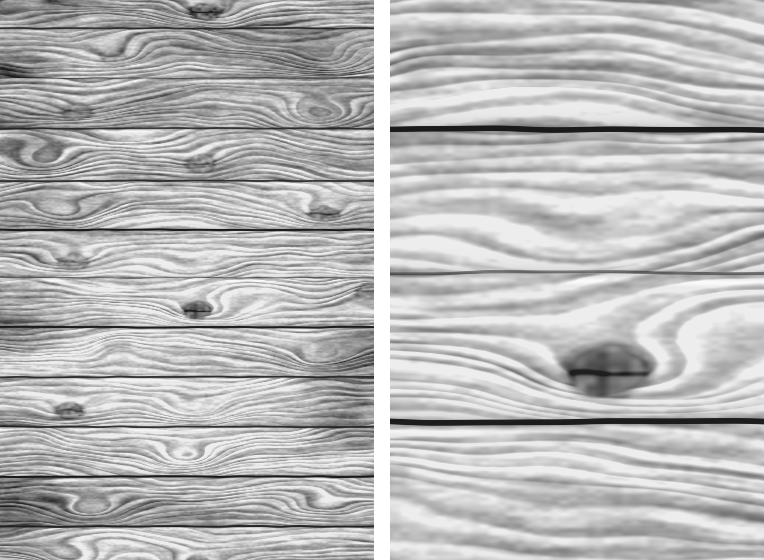
Left: the whole. Right: its middle third, enlarged.
Give the GLSL for this texture, as a WebGL 2 fragment shader.

```glsl
#version 300 es
precision highp float;
// Weathered grey timber boards with wavy grain, knots and dark joints.
uniform vec2 u_resolution;
out vec4 fragColor;

const float BOARDS = 11.24;  // boards per canvas height

float hash(vec2 p) {
    vec3 q = fract(p.xyx * 0.1031);
    q += dot(q, q.yzx + 33.33);
    return fract((q.x + q.y) * q.z);
}

float noise(vec2 p) {
    vec2 i = floor(p), f = fract(p);
    f *= f * (3.0 - 2.0 * f);
    return mix(mix(hash(i), hash(i + vec2(1, 0)), f.x),
               mix(hash(i + vec2(0, 1)), hash(i + vec2(1, 1)), f.x), f.y);
}

// Centre (xy), grain bulge (z) and core darkness (w) of a board's knot
vec4 knotOf(float board, float k, float width) {
    vec2 seed = vec2(board + 3.0, k * 17.0 + 5.0);
    float along = fract(board * 0.67 + 0.177 + k * (0.3 + 0.35 * hash(seed)));
    float across = mix(0.33, 0.15 + 0.7 * hash(seed + 41.0), k);
    float bulge = mix(0.25, 0.6, hash(seed + 73.0));
    float core = 0.75 * smoothstep(0.45, 0.9, hash(seed + 97.0));
    if (k < 0.5 && mod(board, 6.0) == 5.0) core = 1.0;
    return vec4(along * width, across, across > 0.5 ? -bulge : bulge, core);
}

// Dark line along a joint, with a pale worn edge below it
float joint(float tone, float offset, float index, float x, float px) {
    bool faint = index > 2.0 && mod(index, 4.0) == 2.0;
    float strength = faint ? 0.5 : mix(0.78, 1.0, hash(vec2(index, 61.0)));
    float d = offset + 0.018 * (noise(vec2(x * 2.5, index * 9.0)) - 0.5);
    float halfWidth = 0.019 * strength;
    tone += 0.08 * smoothstep(0.04, 0.0, abs(d + 0.06));
    tone *= 1.0 - 0.22 * strength * exp(-abs(d) * 22.0);
    float line = 1.0 - smoothstep(halfWidth - 0.5 * px, halfWidth + 0.7 * px, abs(d));
    return mix(tone, 0.1, line * strength);
}

void main() {
    vec2 uv = gl_FragCoord.xy / u_resolution.y;
    float aspect = u_resolution.x / u_resolution.y;
    float width = aspect * BOARDS;
    float px = BOARDS / u_resolution.y;

    // Board index and position, with slightly uneven board heights
    float s = uv.y * BOARDS + 0.327;
    s += 0.07 * exp(-(s - 7.6) * (s - 7.6));
    float board = floor(s);
    vec2 p = vec2(uv.x * BOARDS, s - board);
    float gx = p.x + board * 23.0;

    // Grain height: slow waves, then bulges around the knots
    float h = p.y + 0.45 * (noise(vec2(gx * 0.45, p.y * 1.2 + board * 7.0)) - 0.5);
    h += 0.09 * (noise(vec2(gx * 1.6, p.y * 4.0)) - 0.5);
    for (float k = 0.0; k < 2.0; k++) {
        vec4 knot = knotOf(board, k, width);
        vec2 d = (p - knot.xy) / vec2(0.8, 0.3);
        h += knot.z * exp(-dot(d, d));
    }

    // Growth rings: slow rise, quick fall, faded where too fine to draw
    float r = h * 9.0 + 1.6 * noise(vec2(gx * 0.6, h * 5.0 + 11.0));
    float t = fract(r);
    float ring = smoothstep(0.0, 0.75, t) * (1.0 - smoothstep(0.78, 1.0, t));
    ring = mix(ring, 0.5, smoothstep(0.4, 0.9, fwidth(r)));

    // Streaks and fibres following the grain
    float streak = noise(vec2(gx * 0.7, h * 16.0 + 50.0));
    float fibre = noise(vec2(gx * 2.5, h * 30.0 + 90.0));
    float fine = noise(vec2(gx * 6.0, p.y * 26.0 + board * 31.0));
    float speckle = noise(uv * vec2(190.0, 430.0));
    float contrast = 0.7 + 0.6 * noise(vec2(gx * 0.6, p.y * 2.0 + 20.0));
    float grain = 0.24 * (ring - 0.45) + 0.24 * (streak - 0.5) + 0.2 * (fibre - 0.5);

    // Board tone, worn patches, pale middle and stained ends
    float tone = 0.73 + 0.08 * (hash(vec2(board, 29.0)) - 0.5) + grain * contrast;
    tone += 0.13 * (fine - 0.5) + 0.09 * (speckle - 0.5);
    tone += 0.2 * (noise(vec2(gx * 0.5, h * 2.0 + 70.0)) - 0.5);
    tone += 0.05 - 0.16 * smoothstep(0.1, 0.65, length(uv - vec2(0.55 * aspect, 0.42)));
    float ends = smoothstep(0.2, 0.5, abs(uv.x / aspect - 0.5));
    tone -= 0.24 * ends * smoothstep(0.5, 0.8, noise(vec2(gx * 0.4, h * 1.5 + 130.0)));

    // Knot cores: mottled heart, dark rim, crack and side shading
    for (float k = 0.0; k < 2.0; k++) {
        vec4 knot = knotOf(board, k, width);
        vec2 d = p - knot.xy;
        float mottle = noise(p * vec2(13.0, 18.0) + board * 5.0);
        float e = length(d / vec2(0.3, 0.17)) + 0.3 * (noise(p * 6.0 + board) - 0.5);
        float heart = 1.0 - smoothstep(0.8, 1.05, e);
        float rim = exp(-(e - 1.0) * (e - 1.0) * 40.0);
        float wing = exp(-d.x * d.x * 3.0 - d.y * d.y * 140.0);
        float crack = smoothstep(0.035, 0.0, abs(d.y + 0.08 * (noise(p * 5.0) - 0.5)));
        tone = mix(tone, 0.32 + 0.36 * mottle, heart * knot.w);
        tone -= knot.w * (0.22 * rim + 0.16 * wing + 0.28 * crack * heart);
    }
    tone = clamp(tone, 0.12, 0.93);

    // Joint nearest to this point
    float nearest = floor(s + 0.5);
    tone = joint(tone, s - nearest, nearest, p.x, px);
    fragColor = vec4(vec3(tone), 1.0);
}
```
